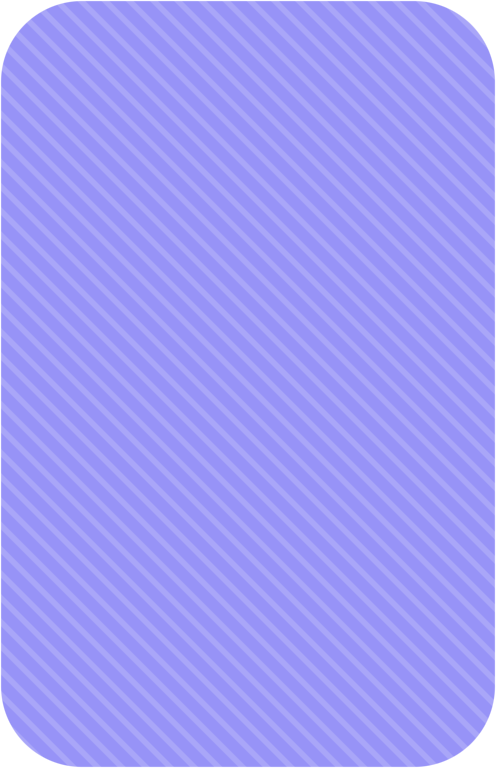
A WebGL 2 fragment shader for this pattern:

```glsl
#version 300 es
precision highp float;
// Rounded violet card with fine pale diagonal stripes on white.

uniform vec2 u_resolution;
out vec4 fragColor;

const vec3 WHITE = vec3(1.0);
const vec3 VIOLET = vec3(0.592, 0.578, 0.97);
const vec3 PALE_VIOLET = vec3(0.664, 0.651, 0.973);

// Lengths are fractions of the canvas height.
const float STRIPE_PERIOD = 0.0315; // measured along either axis
const float STRIPE_SHARE = 0.33;    // pale part of each period
const float STRIPE_PHASE = 0.32;    // stripe centre, from the top left corner
const float CARD_MARGIN = 0.0014;
const float CORNER_RADIUS = 0.105;

float roundedBox(vec2 p, vec2 halfSize, float radius) {
    vec2 q = abs(p) - halfSize + radius;
    return length(max(q, 0.0)) + min(max(q.x, q.y), 0.0) - radius;
}

// Coverage of the inside of a distance field, with a soft edge.
float coverage(float dist, float softness) {
    return 1.0 - smoothstep(-softness, softness, dist);
}

// Signed distance to the nearest stripe falling at 45 degrees to the right.
float diagonalStripes(vec2 p, float period, float share, float phase) {
    float t = (p.x - p.y) / period - phase;
    float offCentre = abs(fract(t + 0.5) - 0.5);
    return (offCentre - 0.5 * share) * period * sqrt(0.5);
}

void main() {
    vec2 p = gl_FragCoord.xy / u_resolution.y;
    vec2 size = vec2(u_resolution.x / u_resolution.y, 1.0);
    float pixel = 1.0 / u_resolution.y;

    // Stripes, measured down from the top left corner
    vec2 fromTop = vec2(p.x, 1.0 - p.y);
    float stripe = diagonalStripes(fromTop, STRIPE_PERIOD, STRIPE_SHARE, STRIPE_PHASE);
    vec3 card = mix(VIOLET, PALE_VIOLET, coverage(stripe, 0.8 * pixel));

    // Card outline
    float outline = roundedBox(p - 0.5 * size, 0.5 * size - CARD_MARGIN, CORNER_RADIUS);
    fragColor = vec4(mix(WHITE, card, coverage(outline, 0.8 * pixel)), 1.0);
}
```
